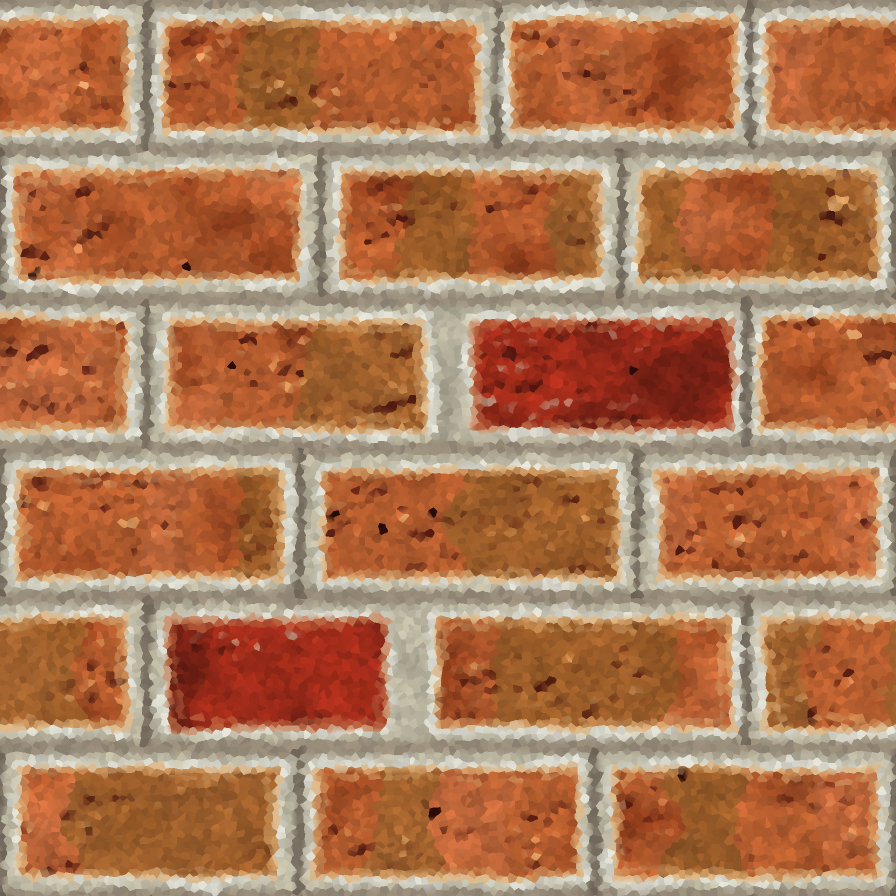
A WebGL 2 fragment shader for this texture:

```glsl
#version 300 es
precision highp float;
// Painted brick wall: six staggered courses of three worn bricks with pale, brushed mortar.
uniform vec2 u_resolution;
out vec4 fragColor;

#define ROWS 6.0
#define DABS 132.0        // brush dabs across the canvas
#define HALF_HEIGHT 0.0615 // of a brick face
#define INSET 0.0145      // least gap from joint to face
#define WOBBLE 0.009      // hand-drawn edge wander
#define HALO 0.0145       // white brushed border
#define RIM 0.0035        // half width of the cream outline
#define PITTING 0.9
#define SAMPLES 2         // antialiasing grid

const vec3 ORANGE = vec3(0.70, 0.36, 0.18), RUST = vec3(0.55, 0.23, 0.10);
const vec3 SALMON = vec3(0.77, 0.42, 0.25), OLIVE = vec3(0.56, 0.36, 0.15);
const vec3 RED = vec3(0.63, 0.17, 0.10), MAROON = vec3(0.32, 0.09, 0.06);
const vec3 CREAM = vec3(0.87, 0.68, 0.45), CHALK = vec3(0.87, 0.87, 0.83);
const vec3 MORTAR = vec3(0.71, 0.69, 0.61), GROUT = vec3(0.57, 0.52, 0.45);
const vec3 SHADOW = vec3(0.43, 0.39, 0.34);

// Second and third joint of every course, from the bottom up
const vec2 JOINTS[6] = vec2[6](vec2(0.333, 0.664), vec2(0.462, 0.833), vec2(0.335, 0.712),
                               vec2(0.501, 0.833), vec2(0.358, 0.694), vec2(0.556, 0.837));

vec2 hash2(vec2 p) {
  vec3 h = fract(p.xyx * vec3(0.1031, 0.1030, 0.0973));
  h += dot(h, h.yzx + 33.33);
  return fract((h.xx + h.yz) * h.zy);
}

// Value noise that tiles over the unit square
float noise(vec2 p, vec2 freq, float seed) {
  p *= freq;
  vec2 i = floor(p), f = fract(p);
  f = f * f * (3.0 - 2.0 * f);
  vec2 a = mod(i, freq) + seed, b = mod(i + 1.0, freq) + seed;
  return mix(mix(hash2(a).x, hash2(vec2(b.x, a.y)).x, f.x),
             mix(hash2(vec2(a.x, b.y)).x, hash2(b).x, f.x), f.y);
}

float fbm(vec2 p, vec2 freq, float seed) {
  return 0.55 * noise(p, freq, seed) + 0.3 * noise(p, freq * 2.0, seed + 7.0)
       + 0.15 * noise(p, freq * 4.0, seed + 13.0);
}

// Centre of the nearest brush dab (xy) and its tone (z)
vec3 brushDab(vec2 p) {
  vec2 base = floor(p * DABS);
  vec3 best = vec3(p, 0.5);
  float nearest = 9.0;
  for (int y = -1; y <= 1; y++)
    for (int x = -1; x <= 1; x++) {
      vec2 cell = base + vec2(x, y), h = hash2(mod(cell, DABS));
      vec2 centre = (cell + h) / DABS;
      float d = length(centre - p) * DABS;
      if (d < nearest) { nearest = d; best = vec3(centre, fract(h.x * 7.0 + h.y * 5.0)); }
    }
  return best;
}

vec3 brickColor(vec2 p, float u, vec2 id, bool red) {
  // Broad upright washes of differing pigment
  float cloud = fbm(p, vec2(12.0), 31.0);
  float band = floor(u * 4.0 + (cloud - 0.5) * 0.9);
  vec2 h = hash2(id * 11.0 + band * 3.7 + 5.0);
  vec3 col = mix(RUST, ORANGE, smoothstep(0.22, 0.6, cloud + 0.2 * h.y));
  col = mix(col, SALMON, 0.65 * step(0.62, h.y) * smoothstep(0.3, 0.6, cloud));
  col = mix(col, OLIVE, 0.7 * step(0.66, h.x));
  if (red) col = mix(RED, MAROON, 0.6 * smoothstep(0.45, 0.75, cloud));

  // Clustered chips, dark above and lit below
  float clump = smoothstep(0.36, 0.68, noise(p, vec2(13.0, 17.0), 53.0));
  float grain = fbm(p, vec2(40.0, 54.0), 71.0);
  float slope = grain - fbm(p + vec2(0.003, -0.006), vec2(40.0, 54.0), 71.0);
  col = mix(col, MAROON, PITTING * clump * smoothstep(0.07, 0.3, -slope));
  col = mix(col, red ? MORTAR : CREAM, 0.8 * PITTING * clump * smoothstep(0.13, 0.36, slope));
  col *= 0.84 + 0.32 * grain;

  // Occasional round holes
  vec2 cell = floor(p * 18.0), spot = hash2(mod(cell, 18.0) + 91.0);
  float hole = length(fract(p * 18.0) - 0.3 - 0.4 * spot) / 18.0;
  return mix(col, MAROON * 0.5, step(0.94, spot.x) * smoothstep(0.006, 0.004, hole));
}

vec3 wall(vec2 uv) {
  vec3 dab = brushDab(uv);
  vec2 p = mix(uv, dab.xy, 0.82);

  // Find the course and the brick
  float row = mod(floor(p.y * ROWS), ROWS), odd = mod(row, 2.0), first = 0.164 * odd;
  float x = first + fract(p.x - first);
  vec2 joint = JOINTS[int(row)];
  float n = step(joint.x, x) + step(joint.y, x);
  float left = n < 0.5 ? first : n < 1.5 ? joint.x : joint.y;
  float right = n < 0.5 ? joint.x : n < 1.5 ? joint.y : first + 1.0;
  vec2 id = vec2(n, row) + 1.0;
  bool red = (row == 1.0 && n == 0.0) || (row == 3.0 && n == 1.0);
  bool wide = odd > 0.5 && row < 4.0 && abs(x - joint.x) < 0.06;

  // Wavering face outline
  vec2 h = hash2(id * 17.0);
  vec2 gap = INSET + 0.011 * h + (wide ? 0.007 : 0.0);
  vec2 wave = vec2(fbm(p, vec2(14.0), 3.0), fbm(p, vec2(14.0), 23.0)) - 0.5;
  float y = (fract(p.y * ROWS) - 0.5) / ROWS;
  vec2 low = vec2(left + gap.x, -HALF_HEIGHT), high = vec2(right - gap.y, HALF_HEIGHT - 0.004 * h.x);
  vec2 side = abs(vec2(x, y) + wave * WOBBLE - 0.5 * (low + high)) - 0.5 * (high - low);
  float face = length(max(side, 0.0)) + min(max(side.x, side.y), 0.0);

  // Mortar, joints and brushed white border
  float speckle = fbm(p, vec2(46.0), 41.0);
  vec3 col = MORTAR * (0.84 + 0.32 * speckle);
  float across = min(x - left, right - x) + 0.003 * wave.y;
  float along = 0.5 / ROWS - abs(y) + 0.006 * wave.x;
  col = mix(col, GROUT, 0.85 * smoothstep(0.011, 0.005, along + 0.006 * (speckle - 0.5)));
  if (!wide) col = mix(col, SHADOW, 0.85 * smoothstep(0.0065, 0.0035, across));
  float chalk = smoothstep(HALO, 0.4 * HALO, face + 0.022 * (speckle - 0.45));
  col = mix(col, CHALK, 0.92 * chalk);
  col *= 0.92 + 0.15 * dab.z;

  // Brick face with two loose cream strokes
  vec3 brick = brickColor(p, (x - left) / (right - left), id, red) * (0.91 + 0.19 * dab.z);
  col = mix(col, brick, smoothstep(0.001, -0.001, face));
  vec3 rim = red ? mix(CREAM, RED, 0.4) : CREAM;
  float stroke = smoothstep(RIM + 0.001, RIM - 0.001, abs(face));
  float inner = smoothstep(RIM, RIM - 0.002, abs(face + 0.006 + 0.02 * wave.y));
  return mix(col, rim, max(0.8 * stroke, 0.5 * inner) * (0.7 + 0.3 * dab.z));
}

void main() {
  vec3 sum = vec3(0.0);
  for (int j = 0; j < SAMPLES; j++)
    for (int i = 0; i < SAMPLES; i++) {
      vec2 offset = (vec2(i, j) + 0.5) / float(SAMPLES) - 0.5;
      sum += wall((gl_FragCoord.xy + offset) / u_resolution);
    }
  fragColor = vec4(sum / float(SAMPLES * SAMPLES), 1.0);
}
```
